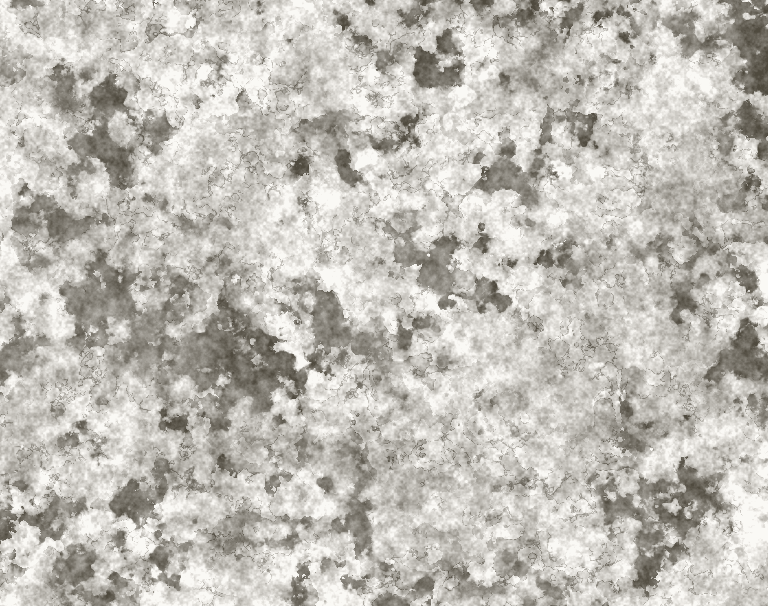
Give the GLSL for this texture, as a Shadertoy shader.

```glsl
// Weathered pale stone: chalky grey flakes over ragged dark pits.
// Layered value noise sets tone and pits; warped Voronoi cells give the
// flakes chipped outlines and hairline cracks; fine noise adds the grain.

float hash(vec2 p) {
    vec3 q = fract(vec3(p.xyx) * 0.1031);
    q += dot(q, q.yzx + 33.33);
    return fract((q.x + q.y) * q.z);
}

float noise(vec2 p) {
    vec2 i = floor(p), f = fract(p);
    f = f * f * f * (f * (f * 6.0 - 15.0) + 10.0);
    return mix(mix(hash(i), hash(i + vec2(1, 0)), f.x),
               mix(hash(i + vec2(0, 1)), hash(i + 1.0), f.x), f.y);
}

// Fractal noise centred on zero
float fbm(vec2 p) {
    float sum = 0.0, amp = 0.5;
    for (int i = 0; i < 5; i++) {
        sum += amp * (noise(p) - 0.5);
        p = mat2(1.6, 1.2, -1.2, 1.6) * p + 17.3;
        amp *= 0.54;
    }
    return sum;
}

// Voronoi flakes: x = distance to the border, y = random value per flake
vec2 flakes(vec2 p) {
    vec2 cell = floor(p);
    float nearest = 9.0, second = 9.0, id = 0.0;
    for (int y = -1; y <= 1; y++)
    for (int x = -1; x <= 1; x++) {
        vec2 c = cell + vec2(x, y);
        float d = length(c + vec2(hash(c + 3.7), hash(c + 71.3)) - p);
        if (d < nearest) {
            second = nearest;
            nearest = d;
            id = hash(c + 131.9);
        } else {
            second = min(second, d);
        }
    }
    return vec2(second - nearest, id);
}

void mainImage(out vec4 fragColor, in vec2 fragCoord) {
    vec2 p = fragCoord / iResolution.y + 4.0;

    // Chipped flakes with crumbling edges
    vec2 warp = vec2(fbm(p * 24.0), fbm(p * 24.0 + 57.0));
    vec2 flake = flakes(p * vec2(17.0, 19.0) + warp * 3.0);

    // Pits gather in clusters and are broken up by ragged detail
    float cluster = fbm(p * vec2(5.5, 6.5) + warp * 0.5);
    float ragged = fbm(p * 30.0 + 91.0);
    float depth = cluster + 0.85 * ragged + 0.2 * (flake.y - 0.5);
    float pit = smoothstep(0.125, 0.215, depth);
    float halo = smoothstep(-0.06, 0.19, depth);

    // Chalky surface: broad stains, mottling, flake tone and grain
    float grain = 0.6 * noise(p * 190.0) + 0.4 * noise(p * 330.0 + 9.0) - 0.5;
    float tone = 0.845 + 0.32 * fbm(p * 8.0 + 23.0) + 0.4 * fbm(p * 42.0 + 5.0);
    tone += 0.12 * (flake.y * -1.0 + 0.5) + 0.24 * grain - 0.13 * halo;

    // Hairline cracks along some of the flake borders
    float broken = smoothstep(0.0, 0.12, fbm(p * 20.0 + 37.0));
    tone -= 0.2 * broken * (1.0 - smoothstep(0.02, 0.1, flake.x));

    // Pit floors, some faint and some deep, with paler crumbs
    float pitTone = 0.45 + 0.35 * fbm(p * 7.0 + 67.0) + 0.45 * fbm(p * 60.0) + 0.14 * grain;
    tone = mix(tone, pitTone, pit * (0.92 + 0.6 * min(fbm(p * 9.0 + 43.0), 0.1)));

    // Rare white flecks
    tone += 0.16 * smoothstep(0.25, 0.3, fbm(p * 15.0 + 11.0)) * (1.0 - pit);

    // Warm dark grey to near white
    float light = clamp((tone - 0.31) / 0.64, 0.0, 1.05);
    vec3 color = mix(vec3(0.31, 0.29, 0.245), vec3(0.95, 0.942, 0.925), light);
    fragColor = vec4(color, 1.0);
}
```
